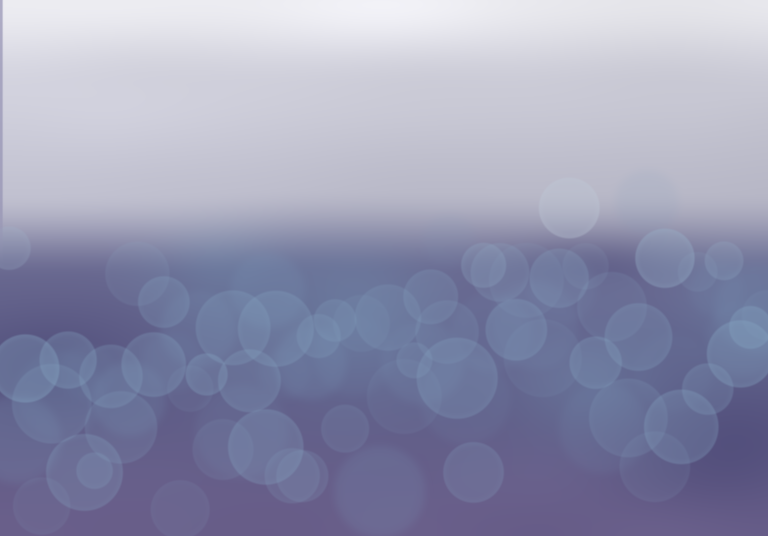
Give the GLSL for this background, as a WebGL 1 fragment shader.

```glsl
precision highp float;
// Pale misty sky fading into a violet haze filled with translucent blue bokeh discs.
uniform vec2 u_resolution;

const int SOFT_COUNT = 24;
const int CRISP_COUNT = 54;
const float GOLDEN = 0.618034;

float hash(float n) {
  return fract(sin(n * 12.9898 + 4.137) * 4375.853);
}

float hash2(vec2 p) {
  return hash(dot(p, vec2(1.0, 57.31)));
}

float noise(vec2 p) {
  vec2 cell = floor(p);
  vec2 f = fract(p);
  f = f * f * (3.0 - 2.0 * f);
  float low = mix(hash2(cell), hash2(cell + vec2(1.0, 0.0)), f.x);
  float high = mix(hash2(cell + vec2(0.0, 1.0)), hash2(cell + vec2(1.0)), f.x);
  return mix(low, high, f.y);
}

// Gaussian glow, equal to 1 at its centre
float glow(vec2 p, vec2 center, vec2 size) {
  vec2 d = (p - center) / size;
  return exp(-dot(d, d));
}

// Filled disc with a soft edge and a faintly brighter rim
float disc(vec2 p, vec2 center, float radius, float blur) {
  float d = length(p - center) - radius;
  float fill = 1.0 - smoothstep(-blur, blur, d);
  float rim = smoothstep(-0.012, -0.001, d);
  return fill * (0.88 + 0.22 * rim);
}

// Scatters discs evenly in x; the band reaches higher on the right
vec2 scatter(float id, float seed, float aspect) {
  float x = fract(id * GOLDEN + seed);
  float top = mix(0.59, 0.69, smoothstep(0.5, 0.65, x));
  float height = 0.5 * (hash(id + seed * 91.0) + hash(id * 1.7 + 33.0));
  return vec2(x * aspect, mix(0.02, top, height));
}

vec3 sky(vec2 uv) {
  vec3 mist = mix(vec3(0.715, 0.715, 0.775), vec3(0.79, 0.79, 0.835), smoothstep(0.6, 0.88, uv.y));
  mist = mix(mist, vec3(0.905, 0.905, 0.925), smoothstep(0.84, 1.0, uv.y));
  mist += 0.045 * glow(uv, vec2(0.0, 0.75), vec2(0.38, 0.3));
  mist += 0.04 * glow(uv, vec2(0.5, 0.96), vec2(0.16, 0.09));
  return mist;
}

vec3 haze(vec2 uv) {
  vec3 color = mix(vec3(0.41, 0.37, 0.54), vec3(0.375, 0.37, 0.535), smoothstep(0.0, 0.3, uv.y));
  color = mix(color, vec3(0.43, 0.43, 0.58), smoothstep(0.35, 0.58, uv.y));
  // Blue light pools
  vec3 blue = vec3(0.44, 0.54, 0.67);
  color = mix(color, blue, 0.55 * glow(uv, vec2(0.46, 0.42), vec2(0.11, 0.14)));
  color = mix(color, blue, 0.5 * glow(uv, vec2(0.29, 0.52), vec2(0.09, 0.13)));
  color = mix(color, blue, 0.4 * glow(uv, vec2(0.77, 0.28), vec2(0.1, 0.1)));
  color = mix(color, blue, 0.4 * glow(uv, vec2(0.97, 0.42), vec2(0.1, 0.12)));
  // Dark hollows
  vec3 dark = vec3(0.29, 0.28, 0.46);
  color = mix(color, dark, 0.6 * glow(uv, vec2(0.96, 0.17), vec2(0.13, 0.12)));
  color = mix(color, dark, 0.5 * glow(uv, vec2(0.07, 0.31), vec2(0.1, 0.09)));
  color = mix(color, dark, 0.4 * glow(uv, vec2(0.77, 0.53), vec2(0.09, 0.06)));
  return color;
}

void main() {
  vec2 uv = gl_FragCoord.xy / u_resolution;
  float aspect = u_resolution.x / u_resolution.y;
  vec2 p = vec2(uv.x * aspect, uv.y);

  // Sky and haze meet at a blurred, gently wavering horizon
  float horizon = 0.56 + 0.035 * (noise(vec2(uv.x * 5.0, 2.0)) - 0.5);
  vec3 color = mix(haze(uv), sky(uv), smoothstep(horizon - 0.07, horizon + 0.09, uv.y));
  color += 0.018 * (noise(p * vec2(4.0, 9.0)) - 0.5);

  // Out-of-focus discs
  for (int i = 0; i < SOFT_COUNT; i++) {
    float id = float(i);
    float radius = mix(0.04, 0.085, hash(id + 7.0));
    float alpha = mix(0.08, 0.22, hash(id + 71.0));
    float mask = disc(p, scatter(id, 0.37, aspect), radius, 0.018);
    color = mix(color, vec3(0.48, 0.60, 0.73), mask * alpha);
  }

  // Crisp discs
  for (int i = 0; i < CRISP_COUNT; i++) {
    float id = float(i);
    vec2 center = scatter(id, 0.11, aspect);
    float radius = mix(0.032, 0.077, hash(id + 19.0));
    float alpha = mix(0.09, 0.36, pow(hash(id + 151.0), 1.6));
    vec3 tint = mix(vec3(0.53, 0.66, 0.77), vec3(0.77, 0.81, 0.86), smoothstep(0.45, 0.65, center.y));
    color = mix(color, tint, disc(p, center, radius, 0.0025) * alpha);
  }

  // Narrow violet shade along the upper left edge
  float edge = (1.0 - smoothstep(0.002, 0.005, uv.x)) * smoothstep(0.5, 0.62, uv.y);
  color = mix(color, vec3(0.58, 0.57, 0.70), 0.7 * edge);

  gl_FragColor = vec4(color, 1.0);
}
```
